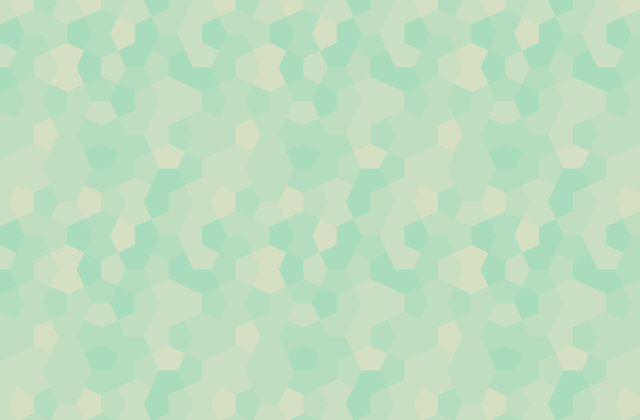
A WebGL 1 fragment shader for this pattern:

```glsl
precision highp float;

uniform vec2 u_resolution;

const float SQUARES_ACROSS = 19.0;   // lattice squares over the canvas width
const float REPEAT = 6.0;            // squares per repeat, both ways
const float HALF_RIDGE = 0.272;      // half length of the edge inside a square
const float SEED = 1.3;
const float JITTER = 0.6;            // randomness added to the even spread
const vec2 SPREAD = vec2(0.7549, 0.5698);
const int SAMPLES = 4;               // antialiasing samples per axis
const vec3 MINT = vec3(0.661, 0.859, 0.741);
const vec3 SAND = vec3(0.834, 0.878, 0.760);
const vec4 SHADE_LIMITS = vec4(0.18, 0.42, 0.63, 0.89);

float hash(vec2 p) {
  return fract(sin(dot(p, vec2(127.1, 311.7)) + SEED) * 43758.5453);
}

float side(float x) {
  return x < 0.0 ? -1.0 : 1.0;
}

// Cairo tiling: each pentagon is named by the square side it straddles,
// given in half squares.
vec2 pentagonId(vec2 p) {
  vec2 square = floor(p + 0.5);
  vec2 local = p - square;
  bool upright = mod(square.x + square.y + 0.5, 2.0) > 1.0;
  vec2 q = upright ? local.yx : local;

  // Triangles lie past the ridge ends, trapezoids along its flanks.
  float slant = 1.0 - 2.0 * HALF_RIDGE;
  bool inTriangle = abs(q.x) - HALF_RIDGE > abs(q.y) * slant;
  vec2 toSide = inTriangle ? vec2(side(q.x), 0.0) : vec2(0.0, side(q.y));
  return 2.0 * square + (upright ? toSide.yx : toSide);
}

// Five even shades, spread so that neighbours differ, repeated with the tile.
vec3 pentagonColor(vec2 id) {
  vec2 wrapped = floor(mod(id + 0.5, 2.0 * REPEAT));
  float level = fract(dot(wrapped, SPREAD) + JITTER * hash(wrapped));
  float shade = dot(step(SHADE_LIMITS, vec4(level)), vec4(0.25));
  return mix(MINT, SAND, shade);
}

void main() {
  vec3 color = vec3(0.0);
  for (int j = 0; j < SAMPLES; j++) {
    for (int i = 0; i < SAMPLES; i++) {
      vec2 offset = (vec2(float(i), float(j)) + 0.5) / float(SAMPLES) - 0.5;
      vec2 pixel = gl_FragCoord.xy + offset;
      // The lattice hangs from the top left corner.
      vec2 p = vec2(pixel.x, u_resolution.y - pixel.y) / u_resolution.x;
      color += pentagonColor(pentagonId(p * SQUARES_ACROSS));
    }
  }
  gl_FragColor = vec4(color / float(SAMPLES * SAMPLES), 1.0);
}
```
